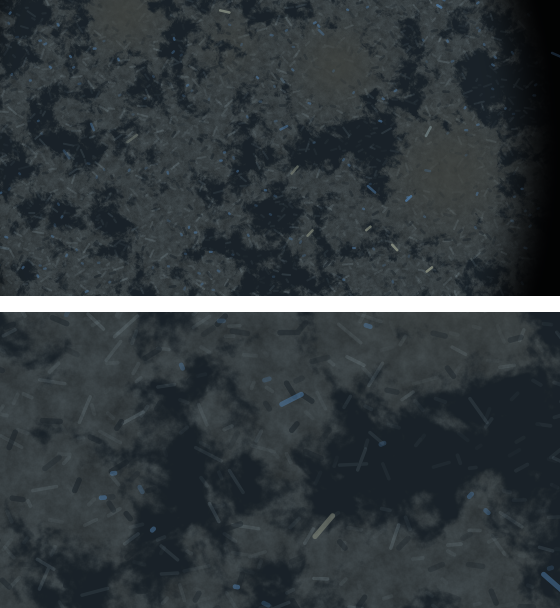
Top: the whole. Bottom: its middle third, enlarged.
Write a WebGL 1 fragment shader that draws this texture.

```glsl
precision highp float;
uniform vec2 u_resolution;

const vec3 GAP_COLOR = vec3(0.098, 0.130, 0.155);
const vec3 FLAKE_COLOR = vec3(0.220, 0.250, 0.262);
const vec3 CLUMP_COLOR = vec3(0.245, 0.262, 0.255);
const vec3 EDGE_COLOR = vec3(0.008, 0.010, 0.013);
const vec3 BLUE_GLINT = vec3(0.30, 0.48, 0.66);
const vec3 PALE_GLINT = vec3(0.62, 0.64, 0.56);

float hash(vec2 p) {
  vec3 q = fract(vec3(p.xyx) * 0.1031);
  q += dot(q, q.yzx + 33.33);
  return fract((q.x + q.y) * q.z);
}

vec2 gradient(vec2 cell) {
  float a = 6.2832 * hash(cell);
  return vec2(cos(a), sin(a));
}

float gradientNoise(vec2 p) {
  vec2 i = floor(p);
  vec2 f = p - i;
  vec2 e = vec2(1.0, 0.0);
  vec2 u = f * f * f * (f * (f * 6.0 - 15.0) + 10.0);
  float low = mix(dot(gradient(i), f), dot(gradient(i + e), f - e), u.x);
  float high = mix(dot(gradient(i + e.yx), f - e.yx),
                   dot(gradient(i + e.xx), f - e.xx), u.x);
  return mix(low, high, u.y);
}

float fbm(vec2 p, float gain) {
  float sum = 0.0;
  float weight = 1.0;
  for (int k = 0; k < 5; k++) {
    sum += weight * gradientNoise(p);
    p = mat2(1.6, 1.2, -1.2, 1.6) * p + 17.3;
    weight *= gain;
  }
  return sum;
}

float blob(vec2 p, vec2 centre, float radius) {
  vec2 d = (p - centre) / radius;
  return exp(-dot(d, d));
}

// Scattered slivers: x is brightness, y is a random tint.
vec2 slivers(vec2 p, float scale, float share, float reach, float width) {
  vec2 q = p * scale;
  vec2 home = floor(q);
  float soft = 1.2 * scale / u_resolution.y;
  vec2 best = vec2(0.0);
  for (int y = -1; y <= 1; y++) {
    for (int x = -1; x <= 1; x++) {
      vec2 cell = home + vec2(float(x), float(y));
      vec2 seed = cell + scale * 3.0 + 60.0;
      float pick = hash(seed);
      vec2 centre = cell + vec2(hash(seed + 11.7), hash(seed + 29.1));
      float angle = 2.6 * (hash(seed + 43.9) - 0.5);
      vec2 axis = vec2(cos(angle), sin(angle));
      vec2 d = q - centre;
      float along = dot(d, axis);
      float halfLength = reach * (0.35 + 0.65 * hash(seed + 57.3));
      d -= axis * clamp(along, -halfLength, halfLength);
      float shape = 1.0 - smoothstep(width, width + soft, length(d));
      shape *= step(pick, share) * (0.3 + 0.7 * hash(seed + 71.3));
      if (shape > best.x) best = vec2(shape, hash(seed + 83.7));
    }
  }
  return best;
}

void main() {
  vec2 uv = gl_FragCoord.xy / u_resolution;
  vec2 p = gl_FragCoord.xy / u_resolution.y;

  // Dense clumps and crumbling flakes
  float clump = blob(p, vec2(0.42, 0.96), 0.13) + blob(p, vec2(1.14, 0.78), 0.13)
              + blob(p, vec2(1.52, 0.42), 0.19) + 0.6 * blob(p, vec2(0.78, 0.85), 0.11);
  float bare = blob(p, vec2(1.76, 0.68), 0.13) + 0.6 * blob(p, vec2(1.28, 0.57), 0.12);
  vec2 warp = vec2(gradientNoise(p * 15.0), gradientNoise(p * 15.0 + 40.0));
  vec2 q = p + 0.022 * warp;
  float grain = fbm(p * 32.0 + 9.0, 0.7);
  float height = 0.35 * gradientNoise(p * 2.7 + 5.0) + 0.5 * fbm(q * 9.0, 0.62)
               + 0.07 * grain + 0.45 * clump - 0.4 * bare + 0.05;
  float cover = smoothstep(-0.13, 0.12, height);

  // Matter over the dark ground
  float calm = clamp(clump, 0.0, 1.0);
  vec3 matter = mix(FLAKE_COLOR, CLUMP_COLOR, calm);
  matter *= 0.97 + mix(0.20, 0.05, calm) * grain;
  vec3 color = mix(GAP_COLOR, matter, cover);

  // Fine fibres, light and dark
  float fibre = slivers(p, 24.0, 0.55, 0.42, 0.03).x;
  float crumb = slivers(p, 42.0, 0.40, 0.32, 0.06).x;
  float crevice = slivers(p + 3.1, 29.0, 0.45, 0.30, 0.07).x;
  float detail = 1.0 - 0.8 * calm;
  color += detail * (0.085 * fibre + 0.05 * crumb) * vec3(0.88, 1.0, 1.05);
  color = mix(color, GAP_COLOR, 0.6 * detail * crevice);

  // Light falls off towards the right edge and corners
  float radius = length((uv - vec2(0.44, 0.5)) * vec2(1.0, 0.4));
  float light = 1.0 - smoothstep(0.43, 0.56, radius);
  color = mix(EDGE_COLOR, color, light);

  // Rare glints and blue specks
  vec2 glint = slivers(p + 1.7, 10.0, 0.10, 0.20, 0.022);
  vec2 speck = slivers(p + 5.3, 36.0, 0.07, 0.12, 0.07);
  vec3 glintColor = mix(BLUE_GLINT, PALE_GLINT, smoothstep(0.3, 0.7, glint.y));
  float visible = mix(0.35, 1.0, light);
  color = mix(color, glintColor, 0.8 * glint.x * visible);
  color = mix(color, BLUE_GLINT, 0.55 * speck.x * light);

  gl_FragColor = vec4(color, 1.0);
}
```
